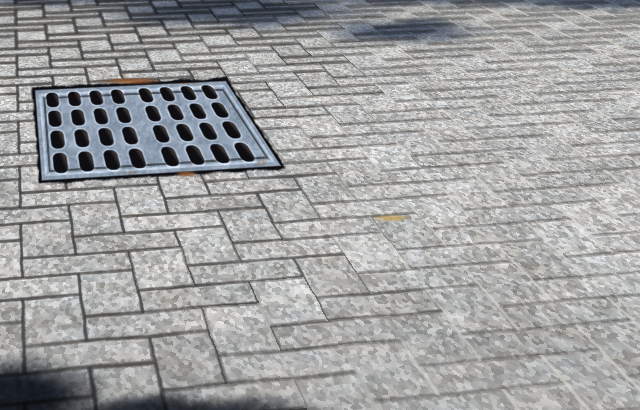
Reproduce this texture procedurally as a Shadertoy shader.

```glsl
// Herringbone granite paving in perspective, with a slotted iron drain grate and soft shadows.
#define VANISH vec2(0.0224, -0.614)
#define BRICK_W 0.1065
#define BRICK_D 0.02952
#define JOINT 0.0032
#define GRAIN 0.24
#define STONE vec3(0.735, 0.735, 0.73)
#define IRON vec3(0.56, 0.62, 0.69)
#define RUST vec3(0.60, 0.36, 0.20)
#define GAP_DARK vec3(0.055, 0.055, 0.07)
#define SHADE_TINT vec3(0.27, 0.32, 0.41)

float hash(vec2 p) {
    p = fract(p * vec2(0.1031, 0.1137));
    p += dot(p, p.yx + 33.33);
    return fract((p.x + p.y) * p.x * 7.31 + p.y * 13.7);
}

// Cellular noise: x = nearest distance, y = random value of the nearest grain
vec2 cellular(vec2 p) {
    vec2 cell = floor(p), best = vec2(9.0, 0.0);
    for (int j = -1; j <= 1; j++)
    for (int i = -1; i <= 1; i++) {
        vec2 c = cell + vec2(i, j);
        vec2 site = c + vec2(hash(c + 11.0), hash(c + 57.0));
        float d = length(site - p);
        if (d < best.x) best = vec2(d, hash(c + 93.0));
    }
    return best;
}

float waves(vec2 p) {
    float sum = 0.0, amp = 0.5;
    for (int i = 0; i < 4; i++) {
        sum += amp * sin(p.x + 1.7 * sin(p.y)) * sin(p.y * 1.2 + 1.3);
        p = mat2(1.6, 1.2, -1.2, 1.6) * p + 2.1;
        amp *= 0.55;
    }
    return sum;
}

float blob(vec2 p, vec2 center, vec2 radius) {
    return 1.0 - smoothstep(0.3, 1.1, length((p - center) / radius));
}

// Herringbone of 1x2 bricks: xy = low corner, zw = size
vec4 herringbone(vec2 g) {
    vec2 cell = floor(g);
    float s = mod(cell.x + cell.y, 4.0);
    if (s < 1.5) return vec4(cell - vec2(0.0, step(0.5, s)), 1.0, 2.0);
    return vec4(cell - vec2(step(2.5, s), 0.0), 2.0, 1.0);
}

vec3 paving(vec2 g, vec2 p, vec2 scale, float soft) {
    vec2 bent = g + 0.022 * vec2(waves(g.yx * 4.0), 2.0 * waves(g * 3.0));
    vec4 brick = herringbone(bent);
    vec2 nearSide = (bent - brick.xy) * scale;
    vec2 edge = min(nearSide, (brick.xy + brick.zw - bent) * scale);
    float tone = hash(brick.xy + 200.0);

    // Mineral grains in two sizes, fading out of focus
    float fine = cellular(g * vec2(14.0, 6.5)).y - 0.5;
    float coarse = cellular(g * vec2(6.0, 3.2) + 40.0).y - 0.5;
    float focus = smoothstep(0.0, 0.22, p.y) * (1.0 - 0.35 * smoothstep(0.7, 1.0, p.y));
    float grain = GRAIN * (fine + 0.45 * coarse) * mix(0.5, 1.0, focus);
    vec3 col = STONE + grain + 0.07 * (tone - 0.5) + 0.05 * waves(g * 0.9);
    col += vec3(0.015, 0.0, -0.012) * waves(g * 2.0) + vec3(-0.006, 0.0, 0.012) * coarse;
    col *= 1.0 - 0.09 * smoothstep(0.55, 1.0, p.y);

    // Sunlit rims, then dark or pale joints
    col += 0.10 * (1.0 - smoothstep(0.002, 0.009, nearSide.y)) * focus;
    float wear = 0.55 + 0.45 * waves(g * 2.3 + 5.0);
    float across = 1.0 - smoothstep(JOINT * 0.4, JOINT + soft, edge.y);
    float along = 1.0 - smoothstep(JOINT * 0.4, JOINT + soft, edge.x);
    float pale = smoothstep(0.35, 1.2, p.x + 0.5 * (tone - 0.5));
    col = mix(col, vec3(0.27, 0.26, 0.25), across * mix(0.85, 0.45, pale) * (0.55 + 0.6 * wear));
    vec3 seam = mix(vec3(0.25, 0.25, 0.26), vec3(0.87, 0.86, 0.83), pale);
    return mix(col, seam, along * mix(0.85, 0.6, pale));
}

vec3 drain(vec3 ground, vec2 g, vec2 p, vec2 scale, float aa) {
    vec2 fromMid = g - vec2(2.18, -6.06);
    vec2 side = (abs(fromMid) - vec2(2.7, 4.235)) * scale;
    float d = max(side.x, side.y);
    float rough = 0.004 * waves(p * 70.0);
    vec3 col = mix(GAP_DARK, ground, smoothstep(0.004, 0.009 + aa, d + rough));

    // Iron plate with bright rim and recessed groove
    vec3 iron = IRON + 0.07 * waves(p * 45.0) + 0.08 * (cellular(p * 120.0).y - 0.5);
    iron += 0.16 * (1.0 - smoothstep(0.001, 0.005, abs(d + 0.012)));
    iron *= 1.0 - 0.5 * (1.0 - smoothstep(0.001, 0.004, abs(d + 0.021)));
    iron = mix(iron, RUST, 0.6 * smoothstep(0.25, 0.6, waves(p * 28.0 + 3.0)) * smoothstep(-0.03, 0.0, d));

    // Two banks of four columns, four rows of rounded slots
    float bank = step(2.1, g.x);
    float first = mix(-0.07, 2.47, bank);
    float column = clamp(floor((g.x - first) / 0.59 + 0.5), 0.0, 3.0);
    float row = clamp(floor((g.y + 9.1) / 2.0 + 0.5), 0.0, 3.0);
    vec2 q = g - vec2(first + 0.59 * column, -9.1 + 2.0 * row);
    vec2 box = abs(q * vec2(1.0, 0.3)) - vec2(0.025, 0.105);
    float slot = (length(max(box, 0.0)) + min(max(box.x, box.y), 0.0) - 0.135) * scale.x;
    iron += 0.13 * (1.0 - smoothstep(0.0, 0.005, abs(slot - 0.002)));
    vec3 hole = mix(GAP_DARK, vec3(0.24, 0.21, 0.20), smoothstep(0.03, 0.16, q.x - 0.08 * q.y));
    iron = mix(hole, iron, smoothstep(-aa, aa, slot));
    return mix(iron, col, smoothstep(-aa, aa, d));
}

void mainImage(out vec4 fragColor, in vec2 fragCoord) {
    // Height units, y downward, then projected onto the ground in brick units
    vec2 p = vec2(fragCoord.x, iResolution.y - fragCoord.y) / iResolution.y;
    float aa = 1.0 / iResolution.y, depth = p.y - VANISH.y, x = p.x - VANISH.x;
    vec2 g = vec2((x / depth - 0.131) / BRICK_W, (0.8905 - (1.0 - x / 17.28) / depth) / BRICK_D);
    vec2 scale = vec2(BRICK_W * depth, BRICK_D * depth * depth);
    float soft = aa + 0.004 * smoothstep(0.6, 1.0, p.y) + 0.002 * smoothstep(0.25, 0.0, p.y);
    vec3 col = paving(g, p, scale, soft);

    // Rust and leaf stains
    float stain = blob(p, vec2(0.32, 0.198), vec2(0.08, 0.009)) + blob(p, vec2(0.455, 0.424), vec2(0.03, 0.008));
    col = drain(col, g, p, scale, aa);
    col = mix(col, RUST, 0.75 * min(stain, 1.0));
    col = mix(col, vec3(0.78, 0.64, 0.36), 0.7 * blob(p, vec2(0.955, 0.532), vec2(0.05, 0.009)));

    // Cast shadows at the far edge and near corner
    vec2 s = p + 0.012 * vec2(waves(p * 17.0), waves(p * 23.0 + 4.0));
    float far = blob(s, vec2(0.57, 0.025), vec2(0.42, 0.05));
    far = max(far, blob(s, vec2(0.98, 0.075), vec2(0.22, 0.036)));
    far = max(far, blob(s, vec2(1.45, 0.0), vec2(0.32, 0.028)));
    far = max(far, 0.8 * (1.0 - smoothstep(0.0, 0.025, s.y)));
    float near = blob(s, vec2(0.04, 0.97), vec2(0.25, 0.11));
    near = max(near, 0.9 * blob(s, vec2(0.42, 1.01), vec2(0.42, 0.055)));
    col *= mix(vec3(1.0), SHADE_TINT * 1.25, 0.85 * far);
    col *= mix(vec3(1.0), SHADE_TINT * 0.5, near);
    fragColor = vec4(clamp(col, 0.0, 1.0), 1.0);
}
```
